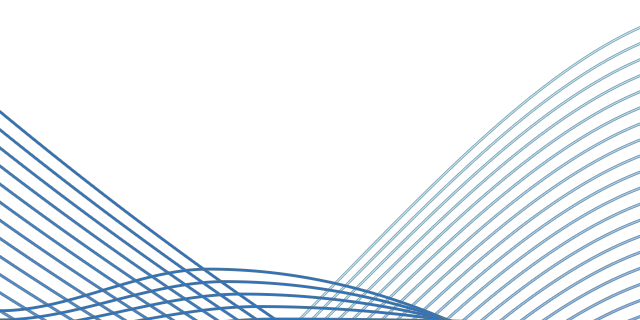
Give the GLSL for this background, as a Shadertoy shader.

```glsl
#define RIGHT_COUNT 19
#define LEFT_COUNT 12
#define WAVE_COUNT 5
#define HALF_WIDTH 0.0046
#define RIM_WIDTH 0.0019

const vec3 PAPER = vec3(1.0);
const vec3 DEEP_BLUE = vec3(0.18, 0.45, 0.74);
const vec3 PALE_BLUE = vec3(0.74, 0.89, 0.96);
const vec3 MID_BLUE = vec3(0.52, 0.69, 0.88);
const vec3 SLATE = vec3(0.34, 0.46, 0.56);
const vec3 TEAL_GREY = vec3(0.42, 0.56, 0.60);

// Height of a line in the fan that climbs to the right edge
float rightFan(float x, float i) {
    float u = 2.0 - x;
    float flatten = 0.012 * i / (1.0 + 0.08 * i);
    float slope = 0.45 - flatten + u * (0.634 - 0.236 * u);
    return 0.914 - 0.0502 * i - slope * u;
}

// Height of a line in the fan that falls from the left edge
float leftFan(float x, float i) {
    return 0.651 - 0.0566 * i - (0.827 - 0.02 * i) * x + 0.0845 * x * x;
}

// Height of a low wave: soft rise, crest, then a shared meeting point
float wave(float x, float i) {
    vec2 crest = vec2(0.651 + 0.052 * i, 0.159 - 0.039 * i);
    vec2 meeting = vec2(1.406, -0.003);
    float rise = mix(0.029 - 0.0286 * i, crest.y, smoothstep(0.0, crest.x, x));
    float t = (x - crest.x) / (meeting.x - crest.x);
    float fall = mix(crest.y, meeting.y, t * t);
    return x < crest.x ? rise : fall;
}

// Paints a rimmed stroke along the zero level of a field
vec3 stroke(vec3 base, float field, float halfWidth, vec3 rim, vec3 core) {
    float pixel = 1.0 / iResolution.y;
    float gradient = max(length(vec2(dFdx(field), dFdy(field))), 1e-6);
    float dist = abs(field) / gradient * pixel;
    float outer = clamp(0.5 + (halfWidth - dist) / pixel, 0.0, 1.0);
    float inner = clamp(0.5 + (halfWidth - RIM_WIDTH - dist) / pixel, 0.0, 1.0);
    return mix(base, mix(rim, core, inner), outer);
}

void mainImage(out vec4 fragColor, in vec2 fragCoord) {
    vec2 p = fragCoord / iResolution.xy * vec2(2.0, 1.0);
    vec3 color = PAPER;

    // Right fan, bluer towards the bottom
    for (int k = 0; k < RIGHT_COUNT; k++) {
        float i = float(k);
        float depth = i / float(RIGHT_COUNT - 1);
        vec3 rim = mix(TEAL_GREY, SLATE, depth);
        vec3 core = mix(PALE_BLUE, MID_BLUE, depth);
        float width = HALF_WIDTH * mix(0.88, 1.0, depth);
        color = stroke(color, p.y - rightFan(p.x, i), width, rim, core);
    }

    // Left fan, strongest at the top
    for (int k = 0; k < LEFT_COUNT; k++) {
        float i = float(k);
        float depth = i / float(LEFT_COUNT - 1);
        vec3 core = mix(DEEP_BLUE, MID_BLUE, 0.5 * depth);
        color = stroke(color, p.y - leftFan(p.x, i), HALF_WIDTH, SLATE, core);
    }

    // Low waves in front
    for (int k = 0; k < WAVE_COUNT; k++) {
        float field = p.y - wave(p.x, float(k));
        color = stroke(color, field, HALF_WIDTH, SLATE, DEEP_BLUE);
    }

    fragColor = vec4(color, 1.0);
}
```
